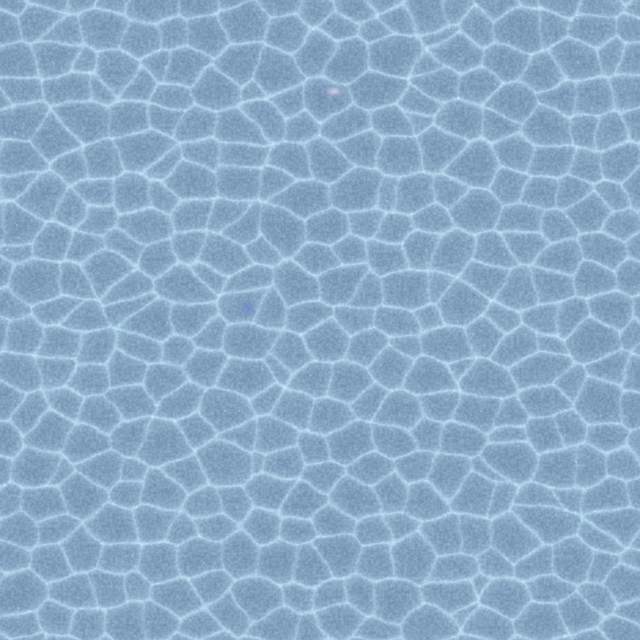
Reproduce this texture procedurally as a Shadertoy shader.

```glsl
// Pale blue cellular skin: irregular rounded cells divided by fine bright ridges.
// A weighted Voronoi diagram on staggered rows gives the cells; every wall adds a
// sharp crest and a wide halo, and gradient noise bends walls and grains the surface.

const vec2 CELL_COUNT = vec2(17.0, 20.5);
const float SEED_JITTER = 0.76;
const float SIZE_SPREAD = 0.36;
const float CREST_WIDTH = 0.036;
const float HALO_WIDTH = 0.16;
const vec3 HOLLOW_BLUE = vec3(0.46, 0.58, 0.70);
const vec3 RIDGE_BLUE = vec3(0.76, 0.90, 0.98);
const vec3 VIOLET_STAIN = vec3(0.42, 0.52, 0.86);
const vec3 PINK_STAIN = vec3(0.88, 0.83, 0.95);

vec3 hash3(vec2 p) {
    vec3 q = fract(p.xyx * vec3(0.1031, 0.1030, 0.0973));
    q += dot(q, q.yxz + 33.33);
    return fract((q.xxy + q.yzz) * q.zyx);
}

vec2 gradientAt(vec2 corner) {
    float angle = 6.2832 * hash3(corner + 71.0).x;
    return vec2(cos(angle), sin(angle));
}

float gradientNoise(vec2 p) {
    vec2 i = floor(p), f = p - i;
    vec2 u = f * f * f * (f * (f * 6.0 - 15.0) + 10.0);
    vec2 e = vec2(1.0, 0.0);
    float low = mix(dot(gradientAt(i), f),
                    dot(gradientAt(i + e.xy), f - e.xy), u.x);
    float high = mix(dot(gradientAt(i + e.yx), f - e.yx),
                     dot(gradientAt(i + e.xx), f - e.xx), u.x);
    return mix(low, high, u.y);
}

// Seed position in xy, size weight in z; odd rows are shifted by half a cell
vec3 cellSeed(vec2 id) {
    vec3 h = hash3(id + 19.0);
    vec2 stagger = vec2(0.5 * mod(id.y, 2.0) - 0.25, 0.0);
    return vec3(id + 0.5 + stagger + SEED_JITTER * (h.xy - 0.5), SIZE_SPREAD * h.z);
}

float powerDistance(vec2 p, vec3 seed) {
    vec2 r = p - seed.xy;
    return dot(r, r) - seed.z;
}

vec3 nearestSeed(vec2 p) {
    vec3 nearest = vec3(0.0);
    float best = 1e5;
    for (int y = -2; y <= 2; y++)
    for (int x = -2; x <= 2; x++) {
        vec3 seed = cellSeed(floor(p) + vec2(x, y));
        float d = powerDistance(p, seed);
        if (d < best) { best = d; nearest = seed; }
    }
    return nearest;
}

// Summed crest (x) and halo (y) of all walls; level walls shine more than upright ones
vec2 wallGlow(vec2 p, vec2 widths) {
    vec3 home = nearestSeed(p);
    float homeDistance = powerDistance(p, home);
    vec2 glow = vec2(0.0);
    for (int y = -2; y <= 2; y++)
    for (int x = -2; x <= 2; x++) {
        vec3 seed = cellSeed(floor(p) + vec2(x, y));
        vec2 across = seed.xy - home.xy;
        float span = length(across);
        if (span < 0.001) continue;
        float wall = (powerDistance(p, seed) - homeDistance) / (2.0 * span);
        float softWall = sqrt(wall * wall + 0.0002) - 0.014;
        glow += mix(0.42, 1.05, abs(across.y) / span) * exp(-softWall / widths);
    }
    return glow;
}

// Sparse pale dots scattered over a grid
float flecks(vec2 p, float share) {
    vec2 id = floor(p);
    vec3 h = hash3(id + 137.0);
    float d = length(p - id - mix(vec2(0.25), vec2(0.75), h.xy));
    return step(h.z, share) * (1.0 - smoothstep(0.03, 0.16, d));
}

float stain(vec2 p, vec2 centre, vec2 radius) {
    vec2 q = (p - centre) / radius;
    return exp(-dot(q, q));
}

void mainImage(out vec4 fragColor, in vec2 fragCoord) {
    vec2 uv = fragCoord / iResolution.y;
    vec2 p = uv * CELL_COUNT;

    // Cells with slightly bent walls of uneven brightness
    vec2 bend = vec2(gradientNoise(p * 1.5), gradientNoise(p * 1.5 + 37.0));
    vec2 glow = wallGlow(p + 0.13 * bend, vec2(CREST_WIDTH, HALO_WIDTH));
    glow.x *= 1.0 + 0.7 * gradientNoise(p * 0.9 + 11.0);
    vec2 ridge = 1.0 - exp(-vec2(1.25, 1.0) * glow);

    // Surface grain and broad shading
    float grain = 0.24 * gradientNoise(uv * 233.0)
                + 0.16 * gradientNoise(uv * 127.0 + 5.0)
                + 0.08 * gradientNoise(uv * 45.0 + 9.0);
    float broad = 0.04 * gradientNoise(uv * 5.0 + 3.0);
    float tone = 0.075 + 0.60 * ridge.x + 0.26 * ridge.y + grain + broad;
    tone += 0.25 * flecks(uv * 55.0, 0.06);

    // Colour and two faint stains
    vec3 colour = mix(HOLLOW_BLUE, RIDGE_BLUE, clamp(tone, 0.0, 1.08));
    colour = mix(colour, VIOLET_STAIN, 0.6 * stain(uv, vec2(0.386, 0.518), vec2(0.008)));
    colour = mix(colour, PINK_STAIN, 0.8 * stain(uv, vec2(0.522, 0.857), vec2(0.009, 0.005)));
    fragColor = vec4(colour, 1.0);
}
```
